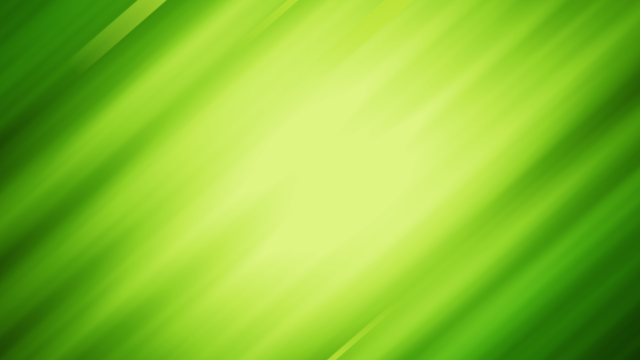
A WebGL 2 fragment shader for this background:

```glsl
#version 300 es
precision highp float;
// Diagonal streaks of green light around a soft lime glow, falling off to dark corners.

uniform vec2 u_resolution;
out vec4 fragColor;

// Leaf greens from deep shade to pale lime
const vec3 RAMP[7] = vec3[7](
    vec3(0.05, 0.14, 0.00), vec3(0.12, 0.29, 0.01), vec3(0.20, 0.47, 0.02),
    vec3(0.32, 0.64, 0.05), vec3(0.56, 0.82, 0.14), vec3(0.75, 0.91, 0.29),
    vec3(0.87, 0.96, 0.51));

// Soft bands: position across the beams, half width, change of tone
const vec3 BANDS[14] = vec3[14](
    vec3(-0.62, 0.06, 0.5), vec3(-0.44, 0.06, -1.1), vec3(-0.30, 0.04, 1.0),
    vec3(-0.20, 0.04, -0.7), vec3(-0.10, 0.03, 0.6), vec3(-0.03, 0.03, -0.4),
    vec3(0.09, 0.03, 0.5), vec3(0.17, 0.05, -0.5), vec3(0.29, 0.03, -0.7),
    vec3(0.45, 0.05, 0.9), vec3(0.59, 0.04, -1.0), vec3(0.67, 0.03, 0.8),
    vec3(0.74, 0.03, -0.5), vec3(0.81, 0.04, 0.9));

// Crisp rays: near edge, far edge, then where along the beam each fades in and peaks
const vec4 RAYS[4] = vec4[4](
    vec4(-0.504, -0.451, 0.68, 1.02), vec4(-0.231, -0.211, 1.04, 1.28),
    vec4(-0.054, 0.000, 1.18, 1.48), vec4(0.596, 0.612, 0.95, 0.72));

vec2 gradientAt(vec2 cell) {
    float angle = 6.2832 * fract(sin(dot(cell, vec2(127.1, 311.7))) * 43758.5);
    return vec2(cos(angle), sin(angle));
}

float gradientNoise(vec2 p) {
    vec2 i = floor(p), f = fract(p);
    vec2 u = f * f * f * (f * (f * 6.0 - 15.0) + 10.0);
    vec2 e = vec2(0.0, 1.0);
    float low = mix(dot(gradientAt(i), f), dot(gradientAt(i + e.yx), f - e.yx), u.x);
    float high = mix(dot(gradientAt(i + e), f - e), dot(gradientAt(i + 1.0), f - 1.0), u.x);
    return mix(low, high, u.y);
}

vec3 greenRamp(float tone) {
    vec3 color = RAMP[0];
    for (int i = 1; i < 7; i++) {
        color = mix(color, RAMP[i], clamp(tone - float(i - 1), 0.0, 1.0));
    }
    return color;
}

void main() {
    vec2 p = gl_FragCoord.xy / u_resolution.y;
    p.x += 0.889 - 0.5 * u_resolution.x / u_resolution.y;

    // Beam axes: x runs across the beams, y runs along them
    mat2 toBeam = mat2(0.656, 0.755, -0.755, 0.656);
    vec2 beam = toBeam * p;

    // Central glow, stretched along the beams and brighter towards the top
    vec2 offset = toBeam * (p - vec2(0.90, 0.50)) * vec2(1.0, 0.8);
    float glow = exp(-1.8 * dot(offset, offset));
    float tone = 6.2 * glow + 0.8 * (p.y - 0.5);

    // Broad bands and fine brushed streaks, washed out by the glow
    float bands = 0.0;
    for (int i = 0; i < 14; i++) {
        float d = (beam.x - BANDS[i].x) / BANDS[i].y;
        bands += BANDS[i].z * exp(-d * d);
    }
    bands += 0.7 * gradientNoise(beam * vec2(17.0, 0.9));
    bands += 0.3 * gradientNoise(beam * vec2(43.0, 1.3) + 7.0);
    tone += bands * (1.0 - 0.7 * glow);

    // Gentle step beside the pale band through the centre
    tone += 0.5 * glow * smoothstep(0.22, 0.26, beam.x) * (1.0 - smoothstep(0.26, 0.46, beam.x));

    // Cooler green on the outer beams
    vec3 color = greenRamp(tone);
    float outer = smoothstep(0.45, 0.85, abs(beam.x - 0.15));
    color *= mix(vec3(1.0), vec3(0.78, 1.04, 1.1), outer);

    // Yellow rays with clean sides and faded ends
    for (int i = 0; i < 4; i++) {
        vec4 ray = RAYS[i];
        float body = smoothstep(-0.003, 0.003, beam.x - ray.x)
                   * smoothstep(-0.003, 0.003, ray.y - beam.x);
        float fade = clamp((beam.y - ray.z) / (ray.w - ray.z), 0.0, 1.0);
        color = mix(color, vec3(0.76, 0.90, 0.22), 0.75 * body * fade);
    }

    fragColor = vec4(color, 1.0);
}
```
